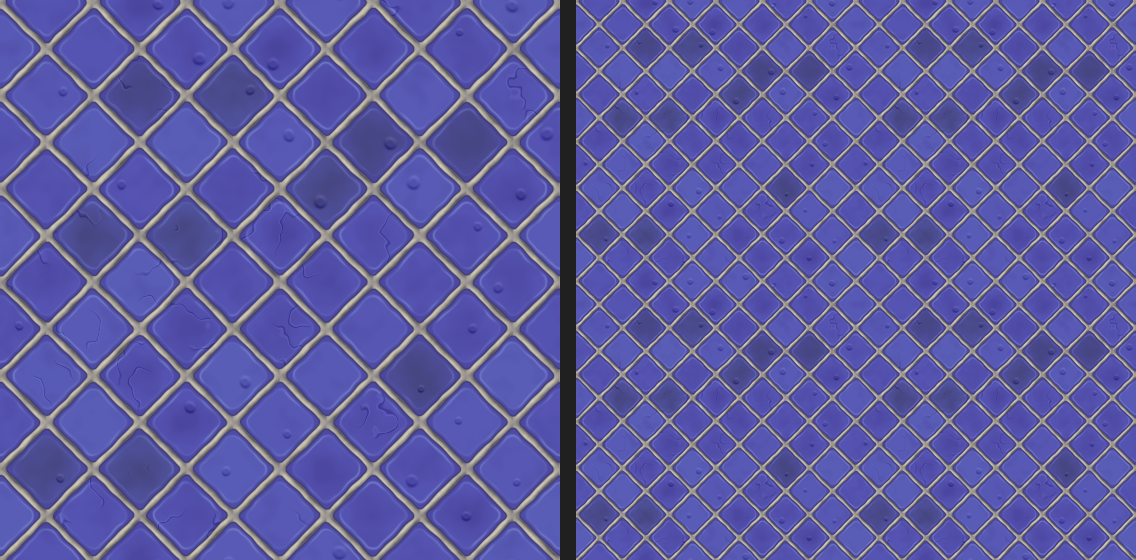
Left, the tile; right, the same tile 2 across and 2 down.
Write a Shadertoy shader that draws this texture.

```glsl
// Glazed blue diamond tiles with worn bevels, dents and hairline cracks, set in pale grout.
const float REPEATS = 6.0;         // diamonds across and down
const float LINE_SHIFT = 0.004;    // vertical offset of the lattice, in canvases
const float GROUT_HALF = 0.047;    // half the joint width, in tile sides
const float CORNER = 0.07;         // tile corner radius
const float BEVEL_INSET = 0.065;   // distance of the worn bevel from the tile edge
const float BEVEL_WIDTH = 0.018;
const float DARK_SHARE = 0.10;     // share of dark tiles
const float DENT_SHARE = 0.42;     // share of dented tiles
const float CRACK_SHARE = 0.35;    // share of cracked tiles
const vec3 GLAZE = vec3(0.335, 0.325, 0.695);
const vec3 GLAZE_DEEP = vec3(0.285, 0.265, 0.610);
const vec3 GLAZE_PALE = vec3(0.350, 0.365, 0.715);
const vec3 GLAZE_DARK = vec3(0.275, 0.275, 0.510);
const vec3 BEVEL_LIGHT = vec3(0.450, 0.490, 0.790);
const vec3 GROUT_LIGHT = vec3(0.790, 0.765, 0.700);
const vec3 GROUT_MID = vec3(0.590, 0.570, 0.555);
const vec3 GROUT_SHADE = vec3(0.370, 0.360, 0.370);
const vec3 EDGE_SHADOW = vec3(0.200, 0.190, 0.350);

// Two random values in 0..1 for a non-negative whole cell.
vec2 hash2(vec2 cell, uint seed) {
    uvec2 v = uvec2(cell) + uvec2(seed * 131u, seed * 57u);
    v = v * 1664525u + 1013904223u;
    v.x += v.y * 1664525u;
    v.y += v.x * 1664525u;
    v ^= v >> 16u;
    v.x += v.y * 1664525u;
    v.y += v.x * 1664525u;
    v ^= v >> 16u;
    return vec2(v & 65535u) / 65535.0;
}

float gradientDot(vec2 cell, vec2 offset, float period, uint seed) {
    float angle = 6.2832 * hash2(mod(cell, period), seed).x;
    return dot(vec2(cos(angle), sin(angle)), offset);
}

// Gradient noise that wraps after one canvas, about -0.7..0.7.
float noise(vec2 uv, float period, uint seed) {
    vec2 p = uv * period, i = floor(p), f = p - i;
    vec2 u = f * f * f * (f * (f * 6.0 - 15.0) + 10.0), e = vec2(1, 0);
    return mix(mix(gradientDot(i, f, period, seed),
                   gradientDot(i + e.xy, f - e.xy, period, seed), u.x),
               mix(gradientDot(i + e.yx, f - e.yx, period, seed),
                   gradientDot(i + e.xx, f - e.xx, period, seed), u.x), u.y);
}

float roundedBox(vec2 p, float halfSize, float radius) {
    vec2 q = abs(p) - halfSize + radius;
    return length(max(q, 0.0)) + min(max(q.x, q.y), 0.0) - radius;
}

// Joints lit from the left, greyer where they cross.
vec3 groutColor(vec2 joint, vec2 uv) {
    vec2 a = abs(joint);
    float slash = smoothstep(-0.03, 0.03, a.x - a.y);
    float across = mix(joint.x, joint.y, slash) / GROUT_HALF;
    float lit = smoothstep(1.1, -0.8, across) + 0.5 * noise(uv, 30.0, 1u);
    lit *= mix(0.82, 1.0, slash);
    vec3 color = mix(GROUT_SHADE, GROUT_MID, smoothstep(0.0, 0.45, lit));
    color = mix(color, GROUT_LIGHT, smoothstep(0.35, 0.95, lit));
    float crossing = smoothstep(0.16, 0.02, max(a.x, a.y));
    return mix(color, GROUT_MID, 0.75 * crossing) + 0.05 * noise(uv, 120.0, 2u);
}

vec3 tileColor(vec2 q, vec2 id, vec2 uv, vec2 wobble) {
    vec2 tone = hash2(id, 3u), wear = hash2(id, 4u), spot = hash2(id, 5u);
    float cloud = noise(uv, 18.0, 6u) + 0.5 * noise(uv, 42.0, 7u);

    // Glaze tone with a cloudy centre
    vec3 color = mix(GLAZE, GLAZE_PALE, smoothstep(0.45, 1.0, tone.y));
    float smudge = exp(-9.0 * dot(q, q)) * smoothstep(0.7, 0.1, tone.y);
    color = mix(color, GLAZE_DEEP, clamp(0.75 * smudge + 0.45 * cloud, 0.0, 1.0));
    float dark = step(tone.x, DARK_SHARE);
    color = mix(color, GLAZE_DARK, dark * clamp(0.9 - 1.6 * dot(q, q) + 0.3 * cloud, 0.0, 1.0));

    // Shaded rim and worn bevel line
    float inner = roundedBox(q + 1.3 * wobble, 0.5 - GROUT_HALF - BEVEL_INSET, 0.12);
    color = mix(color, GLAZE_DEEP, 0.65 * smoothstep(-0.01, 0.04, inner));
    float worn = smoothstep(-0.25, 0.4, noise(uv, 24.0, 8u) + 0.3 * (wear.y - 0.5));
    float bevel = exp(-pow(inner / BEVEL_WIDTH, 2.0));
    color = mix(color, BEVEL_LIGHT, bevel * (0.15 + 0.65 * worn) * (1.0 - 0.4 * dark));

    // Dent: shaded on one lip, lit on the other
    vec2 toDent = q - 0.5 * (spot - 0.5) + wobble;
    float r = length(toDent) / mix(0.045, 0.085, wear.y);
    float lip = exp(-9.0 * (r - 1.0) * (r - 1.0));
    float side = dot(toDent, vec2(0.8, -0.6)) / max(length(toDent), 0.001);
    float dented = step(wear.x, DENT_SHARE);
    color += dented * (0.10 * lip * (side - 0.35) - 0.035 * smoothstep(1.0, 0.4, r));

    // Hairline crack with a faint lit flank
    float path = noise(uv, 13.0, 9u) + 0.2 * noise(uv, 50.0, 10u);
    float cracked = step(1.0 - CRACK_SHARE, wear.x) * smoothstep(0.0, 0.2, noise(uv, 11.0, 11u));
    color -= 0.09 * cracked * smoothstep(0.03, 0.0, abs(path));
    color += 0.04 * cracked * smoothstep(0.03, 0.0, abs(path - 0.045));
    return color;
}

void mainImage(out vec4 fragColor, in vec2 fragCoord) {
    vec2 uv = fragCoord / iResolution.xy + vec2(0.0, LINE_SHIFT);
    float pixel = 1.4142 * REPEATS / min(iResolution.x, iResolution.y);

    // Diagonal lattice: one unit per tile side
    vec2 p = uv * REPEATS;
    vec2 lattice = vec2(p.x + p.y, p.x - p.y), cell = floor(lattice);
    vec2 q = lattice - cell - 0.5;
    vec2 id = mod(vec2(cell.x + cell.y + 1.0, cell.x - cell.y), 2.0 * REPEATS);
    vec2 wobble = 0.022 * vec2(noise(uv, 36.0, 12u), noise(uv, 36.0, 13u));

    // Tile over grout, with a soft shadow along the edge
    float d = roundedBox(q + wobble, 0.5 - GROUT_HALF, CORNER);
    vec3 tile = tileColor(q, id, uv, wobble);
    tile = mix(tile, EDGE_SHADOW, 0.6 * smoothstep(-0.035, 0.0, d));
    vec3 grout = groutColor(fract(lattice + 0.5) - 0.5, uv);
    grout = mix(grout, GROUT_SHADE, 0.6 * smoothstep(0.022, 0.0, d));
    fragColor = vec4(mix(tile, grout, smoothstep(-0.5 * pixel, 0.5 * pixel, d)), 1.0);
}
```
